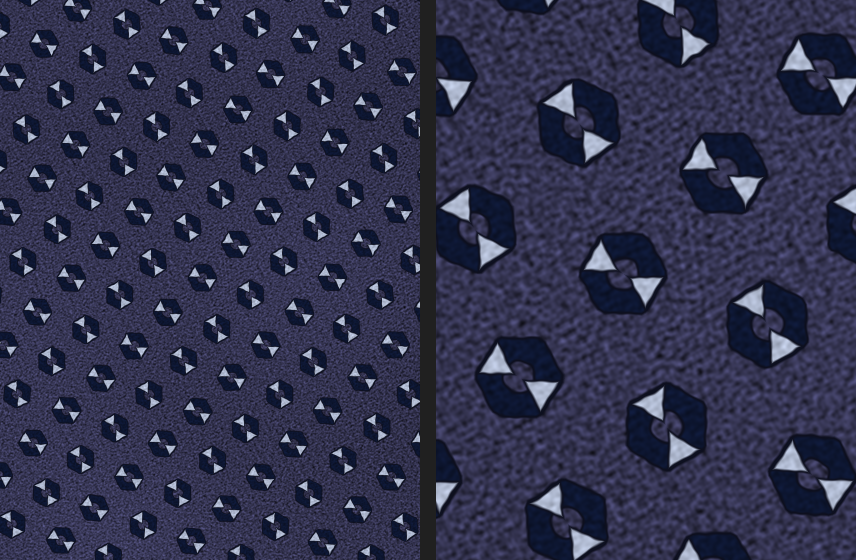
Left, the full canvas; right, a detail of the centre.
Reproduce this pattern procedurally as a WebGL 2 fragment shader.

```glsl
#version 300 es
precision highp float;

uniform vec2 u_resolution;
out vec4 fragColor;

// Lengths are fractions of the canvas height.
const vec2 ORIGIN = vec2(0.3867, 0.4135);
const vec2 STEP_DOWN = vec2(-0.0602, -0.0596);   // same motif repeats
const vec2 STEP_ACROSS = vec2(0.0865, -0.0294);  // motif turns every step
const vec2 CLOTH_BOW = vec2(-0.00010, 0.00021);  // bend per squared row
const float TILT_STEEP = -1.03;
const float TILT_FLAT = -0.58;
const float TILT_JITTER = 0.10;
const float PLACE_JITTER = 0.0016;

const float HEX_APOTHEM = 0.0240;
const float HEX_CORNER = 0.0265;
const float OUTLINE = 0.0016;
const float HOLE_RADIUS = 0.0088;
const float BOW_TIP = 0.0050;
const float BOW_BASE = 0.0212;
const float BOW_HALF_WIDTH = 0.0098;
const float BOW_GAP = 0.0014;
const float EDGE_WOBBLE = 0.0011;
const float EDGE_SOFT = 0.0009;

const vec3 GROUND = vec3(0.203, 0.201, 0.315);
const vec3 NAVY = vec3(0.050, 0.085, 0.190);
const vec3 INK = vec3(0.050, 0.058, 0.115);
const vec3 WHITE = vec3(0.690, 0.730, 0.820);

const float GRAIN_GROUND = 0.62;
const float GRAIN_NAVY = 0.35;
const float GRAIN_WHITE = 0.16;
const float TWILL = 0.05;
const float SHEEN = 0.16;

vec2 hash2(vec2 p) {
    p = vec2(dot(p, vec2(127.1, 311.7)), dot(p, vec2(269.5, 183.3)));
    return fract(sin(p) * 43758.55) * 2.0 - 1.0;
}

float gradientNoise(vec2 p) {
    vec2 i = floor(p), f = fract(p);
    vec2 w = f * f * f * (f * (f * 6.0 - 15.0) + 10.0);
    vec2 e = vec2(1.0, 0.0);
    float low = mix(dot(hash2(i), f), dot(hash2(i + e), f - e), w.x);
    float high = mix(dot(hash2(i + e.yx), f - e.yx),
                     dot(hash2(i + 1.0), f - 1.0), w.x);
    return 1.4 * mix(low, high, w.y);
}

vec2 rotate(vec2 p, float angle) {
    float c = cos(angle), s = sin(angle);
    return vec2(c * p.x + s * p.y, c * p.y - s * p.x);
}

float hexagon(vec2 p) {
    vec2 q = abs(p);
    float sides = max(q.x, 0.5 * q.x + 0.866 * q.y) - HEX_APOTHEM;
    return max(sides, length(p) - HEX_CORNER);
}

// Two triangles along x, tips toward the centre
float bowTie(vec2 p) {
    vec2 q = abs(p);
    float slope = BOW_HALF_WIDTH / (BOW_BASE - BOW_TIP);
    float flank = (q.y - slope * (q.x - BOW_TIP)) / sqrt(1.0 + slope * slope);
    return max(flank, q.x - BOW_BASE);
}

float cover(float d) {
    float soft = max(EDGE_SOFT, 0.75 / u_resolution.y);
    return 1.0 - smoothstep(-soft, soft, d);
}

void main() {
    vec2 uv = gl_FragCoord.xy / u_resolution.y;

    // Skewed lattice, gently bowed
    mat2 lattice = mat2(STEP_DOWN, STEP_ACROSS);
    mat2 toLattice = inverse(lattice);
    vec2 p = uv - ORIGIN;
    float row = (toLattice * p).x;
    p -= CLOTH_BOW * row * row;
    vec2 cell = round(toLattice * p);

    // Motif frame with small printing variations
    vec2 jitter = hash2(cell + 17.0);
    float tilt = mix(TILT_STEEP, TILT_FLAT, mod(cell.y, 2.0));
    p -= lattice * cell + PLACE_JITTER * jitter;
    p = rotate(p, tilt + TILT_JITTER * jitter.x * jitter.y);
    float wobble = EDGE_WOBBLE * gradientNoise(uv * 130.0);

    // Woven grain and broad sheen
    vec2 thread = rotate(uv, 0.5);
    float grain = gradientNoise(thread * vec2(190.0, 290.0))
                + 0.6 * gradientNoise(thread * vec2(330.0, 230.0) + 41.0);
    float twill = TWILL * sin(dot(uv, vec2(620.0, 980.0)));
    float sheen = SHEEN * gradientNoise(uv * 2.3 + 5.0)
                + 0.10 * (smoothstep(0.9, 0.1, length(uv - vec2(0.15, 0.25))) - 0.4);
    vec3 cloth = GROUND * (1.0 + GRAIN_GROUND * grain + twill + sheen);

    // Ring, ground-coloured hole, then bow tie
    float hex = hexagon(p) + wobble;
    float hole = length(p) - HOLE_RADIUS + wobble;
    float bow = bowTie(p) + wobble;
    vec3 navy = NAVY * (1.0 + GRAIN_NAVY * grain);
    vec3 color = mix(cloth, INK, cover(hex));
    color = mix(color, navy, cover(hex + OUTLINE));
    color = mix(color, INK, cover(hole - OUTLINE));
    color = mix(color, cloth, cover(hole));
    color = mix(color, INK, cover(bow - BOW_GAP));
    color = mix(color, WHITE * (1.0 + GRAIN_WHITE * grain), cover(bow));

    fragColor = vec4(color, 1.0);
}
```
